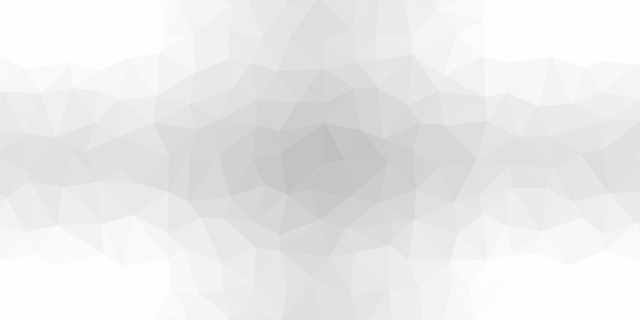
A Shadertoy shader for this background:

```glsl
#define ROWS 10.0
#define JITTER 0.68
#define BAND_HALF_WIDTH 0.56
#define BAND_HALF_HEIGHT 0.335
#define COLUMN_SHADE 0.13
#define ROW_SHADE 0.13
#define FACET_VARIATION 0.016
#define SEED vec2(17.0, 43.0)

vec2 hash22(vec2 p) {
    vec3 q = fract(p.xyx * vec3(0.1031, 0.1030, 0.0973));
    q += dot(q, q.yzx + 33.33);
    return fract((q.xx + q.yz) * q.zy);
}

// Grid corner moved at random within its cell
vec2 meshPoint(vec2 id) {
    return id + JITTER * (hash22(id + SEED) - 0.5);
}

float cross2(vec2 a, vec2 b) {
    return a.x * b.y - a.y * b.x;
}

// Signed distance to the line from a to b, positive on its left
float leftOf(vec2 p, vec2 a, vec2 b) {
    return cross2(normalize(b - a), p - a);
}

// True when the diagonal from a to c lies inside the quad a, b, c, d
bool splitsQuad(vec2 a, vec2 b, vec2 c, vec2 d) {
    return cross2(c - a, b - a) < 0.0 && cross2(c - a, d - a) > 0.0;
}

// A vertical and a horizontal grey band that add up in the middle
float bandTone(vec2 point) {
    vec2 center = 0.5 * iResolution.xy / iResolution.y;
    vec2 offset = abs(point / ROWS - center);
    vec2 band = max(1.0 - offset / vec2(BAND_HALF_WIDTH, BAND_HALF_HEIGHT), 0.0);
    float shade = dot(band, vec2(COLUMN_SHADE, ROW_SHADE));
    float variation = FACET_VARIATION * (hash22(point * 7.0).x - 0.5);
    return min(1.0 - shade + variation * smoothstep(0.0, 0.04, shade), 0.998);
}

// Adds one flat facet: x sums tone, y sums coverage
void addFacet(inout vec2 sum, vec2 p, vec2 a, vec2 b, vec2 c, float pixel) {
    float inside = min(leftOf(p, a, b), min(leftOf(p, b, c), leftOf(p, c, a)));
    float coverage = smoothstep(-0.6, 0.6, inside / pixel);
    sum += coverage * vec2(bandTone((a + b + c) / 3.0), 1.0);
}

void mainImage(out vec4 fragColor, in vec2 fragCoord) {
    float pixel = ROWS / iResolution.y;
    vec2 p = fragCoord * pixel;
    vec2 cell = floor(p);
    vec2 sum = vec2(0.0);

    // Split every nearby quad along its shorter valid diagonal
    for (int j = -1; j <= 1; j++) {
        for (int i = -1; i <= 1; i++) {
            vec2 id = cell + vec2(i, j);
            vec2 a = meshPoint(id);
            vec2 b = meshPoint(id + vec2(1.0, 0.0));
            vec2 c = meshPoint(id + vec2(1.0, 1.0));
            vec2 d = meshPoint(id + vec2(0.0, 1.0));
            bool shorter = distance(a, c) < distance(b, d);
            if (splitsQuad(a, b, c, d) && (shorter || !splitsQuad(b, c, d, a))) {
                addFacet(sum, p, a, b, c, pixel);
                addFacet(sum, p, a, c, d, pixel);
            } else {
                addFacet(sum, p, a, b, d, pixel);
                addFacet(sum, p, b, c, d, pixel);
            }
        }
    }

    fragColor = vec4(vec3(sum.x / max(sum.y, 0.0001)), 1.0);
}
```
